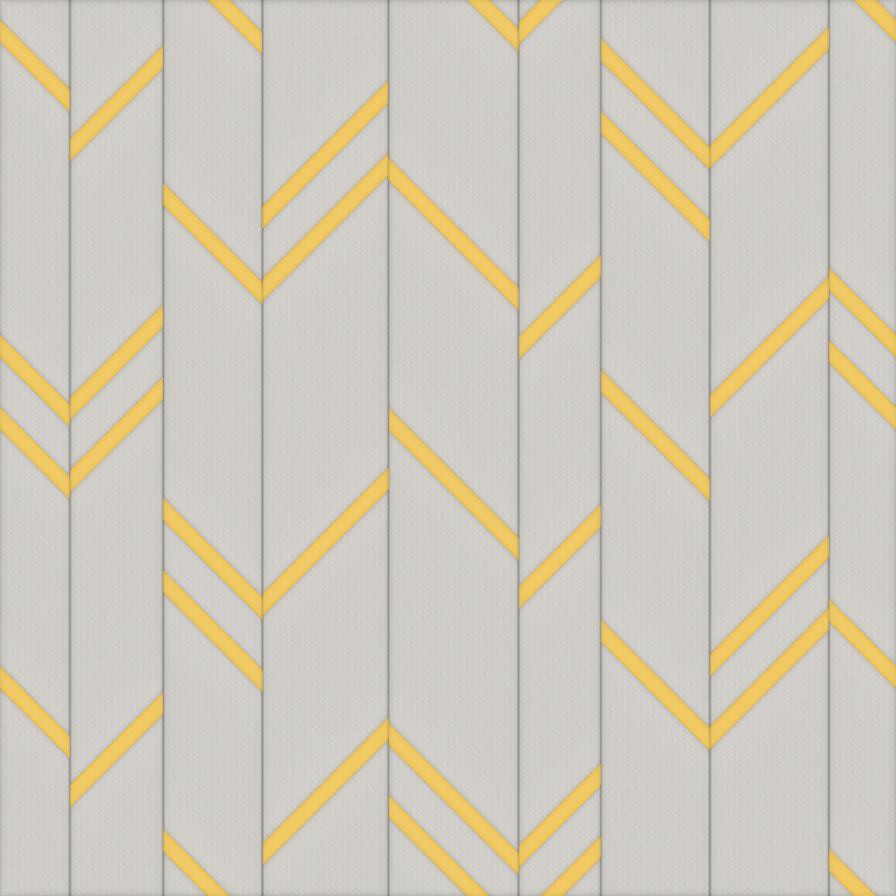
Write a three.js fragment shader that draws this pattern.

```glsl
// Grey twill panels with yellow slanted stripes that meet in broken chevrons at the seams.
#define SPAN 768.0        // design units along one canvas side
#define STRIPE 19.0       // stripe height measured along the vertical
#define PAIR_GAP 62.0     // step between the two close stripes
#define SOFT 0.75         // half width of smoothed edges
#define WEAVE 0.011       // contrast of the twill
#define SEAM_DARK 0.22
#define GROUND vec3(0.812, 0.802, 0.782)
#define YELLOW vec3(0.945, 0.795, 0.405)
#define AMBER vec3(0.925, 0.735, 0.270)

varying vec2 vUv;

float hash(vec2 p) {
  return fract(sin(dot(p, vec2(127.1, 311.7))) * 43758.55);
}

float noise(vec2 p) {
  vec2 i = floor(p), f = fract(p);
  f = f * f * (3.0 - 2.0 * f);
  return mix(mix(hash(i), hash(i + vec2(1.0, 0.0)), f.x),
             mix(hash(i + vec2(0.0, 1.0)), hash(i + 1.0), f.x), f.y);
}

// Signed distance to the nearest of four stripes in the vertical cycle.
float stripeDistance(float s) {
  vec4 offsets = vec4(0.0, PAIR_GAP, 284.0, 498.0);
  float nearest = SPAN;
  for (int i = 0; i < 4; i++) {
    float t = s - offsets[i] - 0.5 * STRIPE;
    nearest = min(nearest, abs(mod(t + 0.5 * SPAN, SPAN) - 0.5 * SPAN));
  }
  return (nearest - 0.5 * STRIPE) * 0.7071;
}

// Short leaning ridges, broken into rows with uneven strength.
float twill(vec2 p) {
  float row = floor(p.y / 6.0);
  float lean = p.x - 0.5 * mod(p.y, 6.0);
  float ridge = sin(6.2832 * lean / 5.3333);
  float strength = 0.6 + 0.8 * hash(vec2(floor(lean / 5.3333), row));
  return ridge * strength + 0.5 * (noise(p * vec2(0.25, 0.08)) - 0.5);
}

void main() {
  vec2 p = vec2(vUv.x, 1.0 - vUv.y) * SPAN;

  // Each peak seam has a rising panel on its left and a falling one on its right.
  vec4 peaks = vec4(140.0, 333.0, 515.0, 710.5);
  vec4 valleys = vec4(60.0, 225.0, 444.5, 608.5);
  vec4 risePhase = vec4(261.0, 69.0, 654.5, 459.0);
  vec4 fallPhase = vec4(427.0, 619.5, 33.0, 229.5);

  // Choose the chevron under this point; the last one wraps past the right side.
  float x = p.x < valleys[0] ? p.x + SPAN : p.x;
  float peak = 0.0, rise = 0.0, fall = 0.0;
  float seam = abs(x - valleys[0] - SPAN);
  for (int i = 0; i < 4; i++) {
    seam = min(seam, min(abs(x - peaks[i]), abs(x - valleys[i])));
    if (x >= valleys[i]) {
      peak = peaks[i];
      rise = risePhase[i];
      fall = fallPhase[i];
    }
  }

  // Rising panels carry the stripe cycle upside down.
  float slope = p.y - abs(x - peak);
  float s = x < peak ? PAIR_GAP + STRIPE - (slope - rise) : slope - fall;
  float d = stripeDistance(s);
  float stripe = 1.0 - smoothstep(-SOFT, SOFT, d);

  // Ground with a thin contact shadow and a wide pale halo beside the stripes.
  float outside = max(d, 0.0);
  vec3 ground = GROUND + 0.022 * exp(-outside / 13.0) - 0.11 * exp(-outside / 1.8);
  ground += WEAVE * twill(p);

  // Stripe with deeper colour along its edges.
  vec3 paint = mix(YELLOW, AMBER, exp(min(d, 0.0) / 1.5));
  paint += 0.3 * WEAVE * twill(p);
  vec3 color = mix(ground, paint, stripe);

  // Seam grooves and a faint shadow around the canvas border.
  float groove = SEAM_DARK * exp(-seam * seam / 1.2) + 0.07 * exp(-seam / 2.8);
  vec2 inset = min(p, SPAN - p);
  float border = 0.12 * exp(-min(inset.x, inset.y) / 2.2);
  color *= 1.0 - (groove + border) * mix(1.0, 0.5, stripe);

  gl_FragColor = vec4(color, 1.0);
}
```
